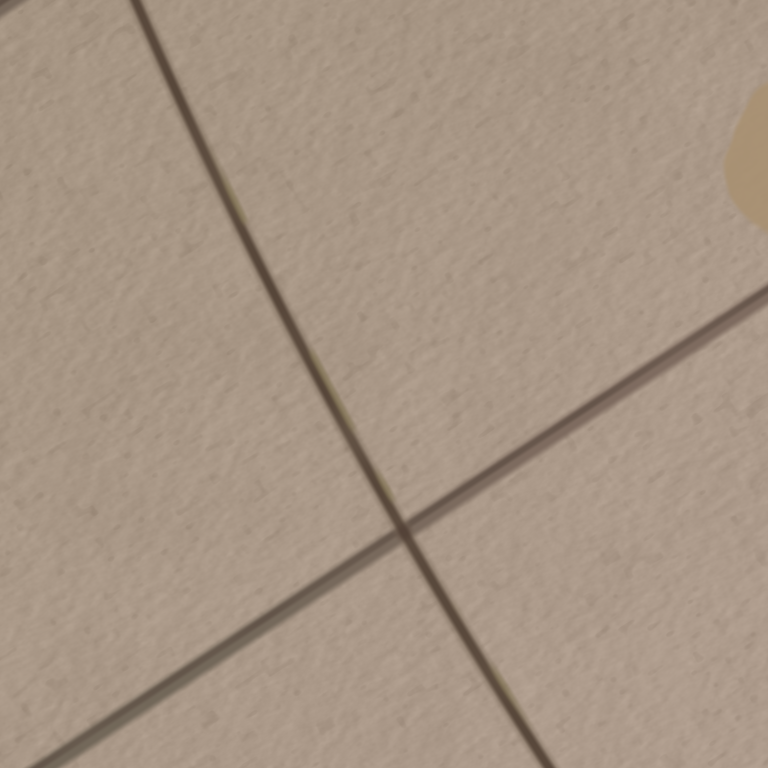
A WebGL 2 fragment shader for this texture:

```glsl
#version 300 es
precision highp float;
// Large beige floor tiles seen at an angle, with soft dark grout lines and a tan stain.
uniform vec2 u_resolution;
out vec4 fragColor;

float hash(vec2 p) {
  vec3 q = fract(vec3(p.xyx) * 0.1031);
  q += dot(q, q.yzx + 33.33);
  return fract((q.x + q.y) * q.z);
}

float noise(vec2 p) {
  vec2 i = floor(p), f = fract(p);
  f = f * f * (3.0 - 2.0 * f);
  return mix(mix(hash(i), hash(i + vec2(1, 0)), f.x),
             mix(hash(i + vec2(0, 1)), hash(i + vec2(1, 1)), f.x), f.y);
}

float fbm(vec2 p) {
  float sum = 0.0, amp = 0.5;
  for (int i = 0; i < 4; i++) {
    sum += amp * noise(p);
    p = mat2(1.6, 1.2, -1.2, 1.6) * p + 7.3;
    amp *= 0.5;
  }
  return sum;
}

// Signed distance to the nearest line of a repeating set
float repeatLine(float x, float period) {
  return x - period * round(x / period);
}

// Soft band around a line: 1 in the core, 0 outside
float band(float d, float inner, float outer) {
  return 1.0 - smoothstep(inner, outer, abs(d));
}

void main() {
  vec2 uv = gl_FragCoord.xy / u_resolution;

  // Rotated tile axes through the visible crossing, with slight lens bow
  vec2 along = normalize(vec2(1.0, 0.655));
  vec2 rel = uv - vec2(0.526, 0.307);
  vec2 p = vec2(dot(rel, along), dot(rel, vec2(-along.y, along.x)));
  vec2 bowed = p - vec2(0.055 * p.y + 0.075 * p.y * p.y, 0.0);
  float steep = repeatLine(bowed.x, 0.88);
  float shallow = repeatLine(bowed.y, 0.86);
  vec2 tile = round(bowed / vec2(0.88, 0.86) - 0.5);

  // Tile face: lighting drift, small tone change per tile, faint slanted relief
  vec3 color = mix(vec3(0.645, 0.578, 0.508), vec3(0.678, 0.606, 0.546),
                   smoothstep(-0.1, 1.1, 0.5 + 0.6 * (uv.x - uv.y)));
  color += 0.012 * (hash(tile + 4.0) - 0.5);
  color += 0.028 * (fbm(uv * 9.0) - 0.47);
  vec2 grain = p * vec2(55.0, 95.0);
  float relief = fbm(grain) - fbm(grain + vec2(0.35, -0.5));
  color += 0.065 * relief;
  color += 0.014 * (noise(uv * 190.0) - 0.5);
  color -= 0.028 * smoothstep(0.76, 0.95, noise(p * vec2(65.0, 100.0) + 31.0));

  // Tan stain at the right edge
  float stainShape = length((uv - vec2(1.02, 0.79)) / vec2(0.073, 0.103));
  stainShape += 0.16 * (noise(uv * 28.0) - 0.5);
  float stain = 1.0 - smoothstep(0.94, 1.05, stainShape);
  color = mix(color, vec3(0.66, 0.565, 0.44), 0.85 * stain);

  // Shallow joint: broad brown-grey groove with a darker upper edge
  float wear = noise(p * 14.0 + 3.0);
  vec3 groove = mix(vec3(0.43, 0.39, 0.335), vec3(0.48, 0.405, 0.36),
                    smoothstep(-0.4, 0.3, p.x));
  color = mix(color, groove, 0.92 * band(shallow, 0.006, 0.017));
  color = mix(color, vec3(0.35, 0.29, 0.25),
              (0.45 + 0.3 * wear) * band(shallow - 0.005, 0.001, 0.007));

  // Steep joint: narrower dark groove inside a soft brown shoulder
  color = mix(color, vec3(0.50, 0.435, 0.37), 0.75 * band(steep, 0.004, 0.016));
  color = mix(color, vec3(0.335, 0.27, 0.22),
              (0.75 + 0.25 * wear) * band(steep, 0.002, 0.0095));

  // Olive grime gathered in patches beside the steep joint
  float grime = smoothstep(0.58, 0.85, noise(vec2(p.y * 17.0, 8.0)));
  color = mix(color, vec3(0.51, 0.46, 0.31),
              0.5 * grime * band(steep - 0.008, 0.001, 0.008));

  // Dark spot where the joints cross
  color = mix(color, vec3(0.31, 0.24, 0.205),
              0.6 * (1.0 - smoothstep(0.003, 0.016, length(vec2(steep, shallow)))));

  fragColor = vec4(color, 1.0);
}
```
